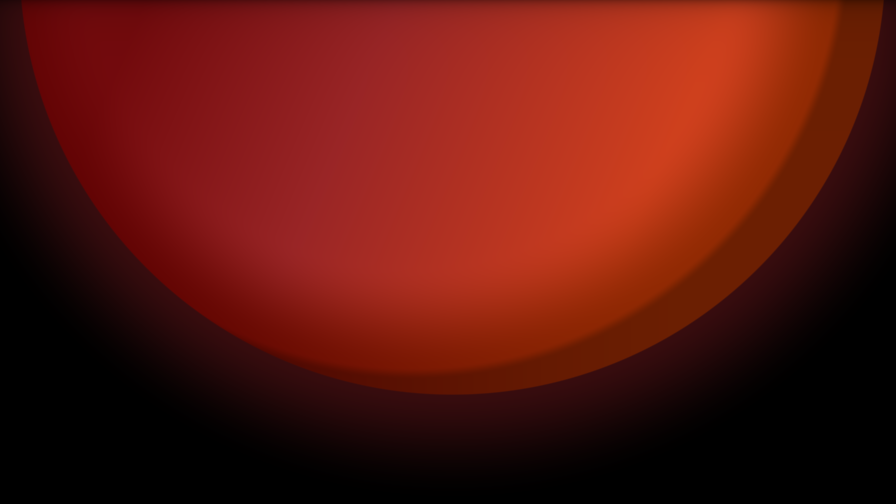
Write a Shadertoy shader that draws this background.

```glsl
// A large glowing disc hangs from the top of a black field.
// A slanted three-colour gradient fills it; an offset inner circle
// shades its edge and leaves a crescent rim, and a halo fades outside.
#define DISC_CENTER vec2(0.009, 0.576)
#define DISC_RADIUS 0.859
#define INNER_SHIFT vec2(-0.081, 0.042)
#define SHADE_DEPTH 0.215
#define RIM_SOFTNESS 0.012
#define RIM_DARKNESS 0.74
#define HALO_REACH 0.215
#define HALO_COLOR vec3(0.235, 0.052, 0.060)
#define GRADIENT_SLANT 0.42

// Maroon to crimson to orange, running right and slightly downward.
vec3 discGradient(vec2 p) {
    const vec3 maroon = vec3(0.450, 0.040, 0.050);
    const vec3 crimson = vec3(0.600, 0.145, 0.148);
    const vec3 orange = vec3(0.810, 0.250, 0.115);
    float t = p.x + GRADIENT_SLANT * (0.5 - p.y);
    vec3 color = mix(maroon, crimson, clamp((t + 0.60) / 0.50, 0.0, 1.0));
    return mix(color, orange, clamp((t + 0.10) / 0.66, 0.0, 1.0));
}

// Inner shade, with a crisp crescent where the shifted circle ends.
vec3 shadeDisc(vec3 color, vec2 p) {
    const vec3 leftEdge = vec3(0.375, 0.010, 0.010);
    const vec3 rightEdge = vec3(0.570, 0.165, 0.010);
    float depth = DISC_RADIUS - length(p - DISC_CENTER - INNER_SHIFT);
    vec3 edgeColor = mix(leftEdge, rightEdge, smoothstep(-0.75, 0.55, p.x));
    color = mix(color, edgeColor, smoothstep(SHADE_DEPTH, 0.0, depth));
    float rim = smoothstep(RIM_SOFTNESS, -RIM_SOFTNESS, depth);
    return color * mix(1.0, RIM_DARKNESS, rim);
}

void mainImage(out vec4 fragColor, in vec2 fragCoord) {
    vec2 p = (fragCoord - 0.5 * iResolution.xy) / iResolution.y;
    float pixel = 1.0 / iResolution.y;
    float dist = length(p - DISC_CENTER) - DISC_RADIUS;

    // Halo outside the disc
    vec3 halo = HALO_COLOR * smoothstep(HALO_REACH, -0.04, dist);

    // Disc over the halo
    vec3 disc = shadeDisc(discGradient(p), p);
    vec3 color = mix(halo, disc, smoothstep(pixel, -pixel, dist));

    // Soft shadow along the top border
    float fromTop = 0.5 - p.y;
    color *= 1.0 - 0.30 * exp(-fromTop / 0.012) - 0.10 * exp(-fromTop / 0.05);

    fragColor = vec4(color, 1.0);
}
```
